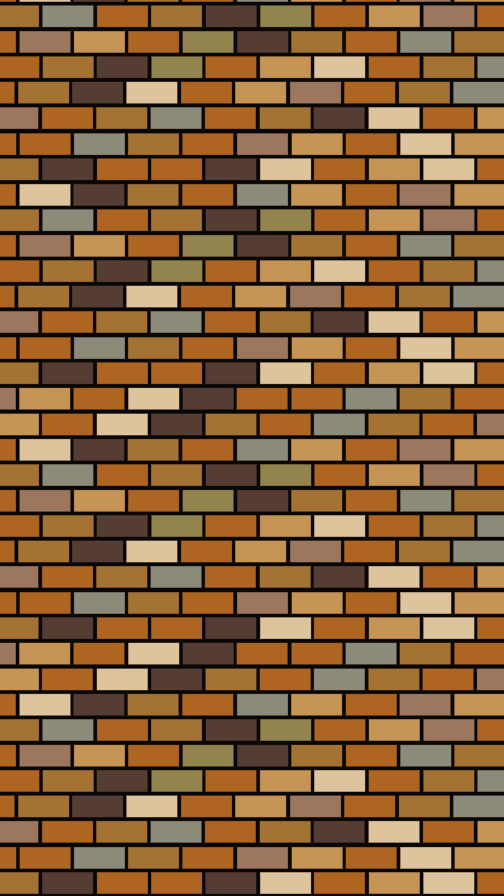
Reproduce this pattern procedurally as a Shadertoy shader.

```glsl
// Draws a wall of flat, multicoloured bricks in staggered courses with black mortar.

// Sine-free hash, 0 to 1
float hash(vec2 p) {
    vec3 q = fract(vec3(p.xyx) * 0.1031);
    q += dot(q, q.yzx + 33.33);
    return fract((q.x + q.y) * q.z);
}

// Weighted choice of brick colour for a value from 0 to 1
vec3 brickColour(float pick) {
    if (pick < 0.34) return vec3(0.68, 0.395, 0.13);  // orange
    if (pick < 0.48) return vec3(0.645, 0.45, 0.205); // brown
    if (pick < 0.61) return vec3(0.775, 0.58, 0.33);  // tan
    if (pick < 0.72) return vec3(0.335, 0.24, 0.205); // umber
    if (pick < 0.81) return vec3(0.55, 0.54, 0.47);   // grey
    if (pick < 0.88) return vec3(0.61, 0.465, 0.37);  // mauve
    if (pick < 0.95) return vec3(0.87, 0.77, 0.61);   // cream
    return vec3(0.575, 0.515, 0.30);                  // olive
}

// Signed distance to an axis-aligned box
float boxDistance(vec2 p, vec2 halfSize) {
    vec2 d = abs(p) - halfSize;
    return length(max(d, 0.0)) + min(max(d.x, d.y), 0.0);
}

void mainImage(out vec4 fragColor, in vec2 fragCoord) {
    vec2 uv = fragCoord / iResolution.y;
    vec2 pitch = vec2(0.0607, 0.02845);

    // Courses count down from the top; ten kinds recur after a shorter first run
    float down = (1.0 - uv.y) / pitch.y - 0.142;
    float course = floor(down);
    float kind = course < 7.0 ? course + 1.0 : mod(course - 7.0, 10.0);

    // Alternate courses shift by about half a brick, each a little unevenly
    float shift = mod(course, 2.0) < 0.5 ? 0.24 : 0.69;
    shift += 0.04 * (hash(vec2(kind, 51.0)) - 0.5);
    float along = uv.x / pitch.x + shift;
    float column = floor(along);

    // Brick outline with a slight wander in its position
    vec2 wander = vec2(hash(vec2(column, kind + 20.0)), hash(vec2(kind, 73.0))) - 0.5;
    vec2 local = (fract(vec2(along, down)) - 0.5) * pitch - wander * 0.0008;
    float edge = boxDistance(local, vec2(0.0284, 0.01205));
    float brick = 1.0 - smoothstep(-0.8, 0.8, edge * iResolution.y);

    // Spread the colours evenly within each course, then jitter the choice
    float stride = hash(vec2(kind, 17.0)) < 0.5 ? 3.0 : 7.0;
    float slot = mod(column * stride + floor(10.0 * hash(vec2(kind, 5.0))), 10.0);
    float pick = (slot + hash(vec2(column + 3.0, kind + 40.0))) / 10.0;

    vec3 mortar = vec3(0.035, 0.022, 0.022);
    fragColor = vec4(mix(mortar, brickColour(pick), brick), 1.0);
}
```
